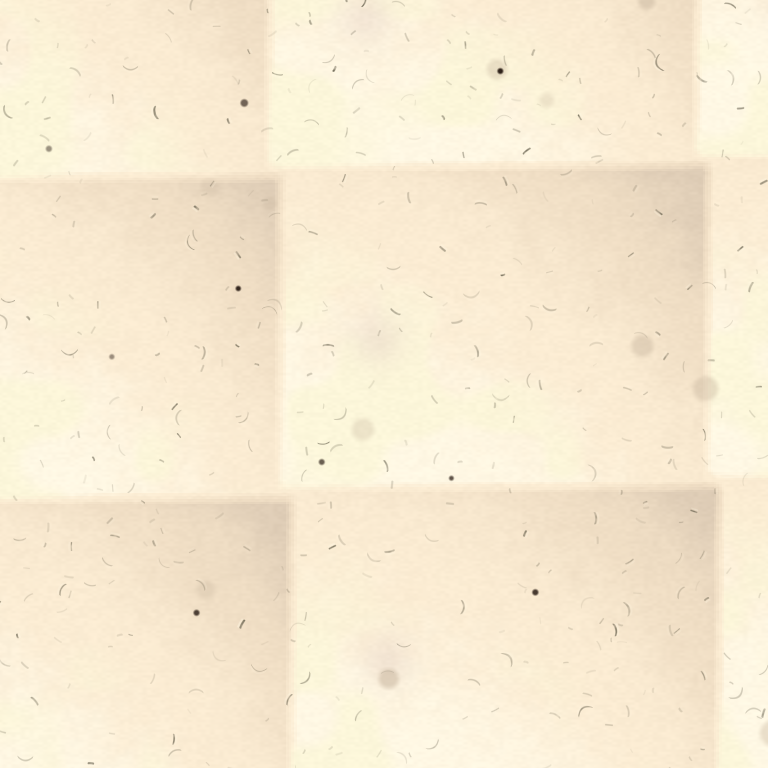
Give the GLSL for this texture, as a WebGL 2 fragment shader.

```glsl
#version 300 es
precision highp float;
// Cream mosaic of overlapping microscope fields: each tile repeats one uneven
// lighting gradient on a slightly stepped lattice. Soft discs, hair-like flecks
// and dark dots are scattered over it with jittered grids.

uniform vec2 u_resolution;
out vec4 outColor;

const vec2 TILE = vec2(0.557, 0.418);
const vec2 ORIGIN = vec2(0.365, 0.216);   // top left corner of the central tile
const vec2 STEP = vec2(0.0143, -0.0155);  // x slip per row, y slip per column

const vec3 BRIGHT = vec3(1.0, 0.972, 0.895);
const vec3 CREAM = vec3(0.984, 0.924, 0.825);
const vec3 SAND = vec3(0.94, 0.87, 0.77);
const vec3 SHADOW = vec3(0.87, 0.80, 0.712);
const vec3 YELLOWISH = vec3(0.985, 0.965, 0.845);
const vec3 SMUDGE = vec3(0.91, 0.84, 0.79);
const vec3 DISC = vec3(0.78, 0.71, 0.62);
const vec3 FLECK = vec3(0.36, 0.34, 0.27);
const vec3 DOT = vec3(0.17, 0.12, 0.09);

float hash(vec2 p) {
  vec3 h = fract(vec3(p.xyx) * 0.1031);
  h += dot(h, h.yzx + 33.33);
  return fract((h.x + h.y) * h.z);
}

vec2 hash2(vec2 p) {
  return vec2(hash(p + 17.3), hash(p + 71.9));
}

float noise(vec2 p) {
  vec2 i = floor(p), f = fract(p);
  f = f * f * (3.0 - 2.0 * f);
  return mix(mix(hash(i), hash(i + vec2(1, 0)), f.x),
             mix(hash(i + vec2(0, 1)), hash(i + vec2(1, 1)), f.x), f.y);
}

// Tile coordinates from 0 to 1, rightwards and downwards, with the tile index
vec4 tileAt(vec2 p) {
  vec2 d = p - ORIGIN;
  float row = floor((d.y - STEP.y * d.x / TILE.x) / TILE.y);
  float column = floor((d.x - STEP.x * row) / TILE.x);
  row = floor((d.y - STEP.y * column) / TILE.y);
  vec2 id = vec2(column, row);
  return vec4((d - STEP * id.yx) / TILE - id, id);
}

// Darkness of the lighting in x, strength of the repeated smudge in y
vec2 lighting(vec2 p) {
  vec4 t = tileAt(p);
  float right = clamp(t.x, 0.0, 1.0), top = clamp(1.0 - t.y, 0.0, 1.0);
  float shade = 0.42 * pow(top, 1.3) + 0.45 * pow(right, 2.5) + 0.2 * right * top;
  shade += 0.08 * exp(-t.y * 45.0) + 0.06 * (hash(t.zw + 5.0) - 0.5);
  vec2 d = (t.xy - vec2(0.225, 0.54)) * TILE;
  return vec2(shade, exp(-dot(d, d) / 0.0011));
}

// Box blur that softens the seams between tiles
vec2 softLighting(vec2 p, float radius) {
  vec2 sum = vec2(0.0);
  for (int i = 0; i < 25; i++)
    sum += lighting(p + radius * (vec2(i % 5, i / 5) * 0.5 - 1.0));
  return sum / 25.0;
}

vec3 ramp(float s) {
  vec3 c = mix(BRIGHT, CREAM, smoothstep(0.05, 0.38, s));
  c = mix(c, SAND, smoothstep(0.38, 0.72, s));
  return mix(c, SHADOW, smoothstep(0.68, 1.05, s));
}

// Coverage of round spots, one at most in each cell of a jittered grid
float spots(vec2 p, float cells, float chance, float radius, float blur, float seed) {
  float cover = 0.0;
  vec2 base = floor(p * cells);
  for (int i = 0; i < 9; i++) {
    vec2 id = base + vec2(i % 3, i / 3) - 1.0;
    float size = radius * mix(0.65, 1.2, hash(id + seed + 3.0));
    float d = length(p - (id + hash2(id + seed)) / cells) - size;
    float on = step(hash(id + seed + 9.0), chance);
    cover = max(cover, on * (1.0 - smoothstep(-blur, blur, d)) * mix(0.4, 1.0, hash(id + seed + 6.0)));
  }
  return cover;
}

// Short bent strokes: dark core in x, pale flank in y
vec2 flecks(vec2 p, float cells, float chance, float seed, float pixel) {
  vec2 cover = vec2(0.0);
  vec2 base = floor(p * cells);
  for (int i = 0; i < 9; i++) {
    vec2 id = base + vec2(i % 3, i / 3) - 1.0;
    vec2 r = hash2(id + seed + 40.0);
    float a = r.x * 6.2832;
    vec2 d = p - (id + hash2(id + seed)) / cells;
    d = vec2(d.x * cos(a) + d.y * sin(a), d.y * cos(a) - d.x * sin(a));
    d.y += (r.y - 0.5) * 110.0 * d.x * d.x;
    float along = max(abs(d.x) - mix(0.002, 0.010, r.y * r.y), 0.0);
    float width = mix(0.0006, 0.0014, hash(id + seed + 8.0));
    float core = length(vec2(along, d.y)) - width;
    float flank = length(vec2(along, d.y - 0.003)) - width;
    float on = step(hash(id + seed + 21.0), chance) * mix(0.2, 0.85, hash(id + seed + 13.0));
    cover = max(cover, on * (1.0 - smoothstep(-pixel, pixel, vec2(core, flank))));
  }
  return cover;
}

void main() {
  vec2 p = gl_FragCoord.xy / u_resolution;
  p.y = 1.0 - p.y;
  float pixel = 0.8 / min(u_resolution.x, u_resolution.y);

  // Tiled lighting with faint mottling and grain
  vec2 light = softLighting(p, 0.007);
  float mottle = noise(p * 32.0) + 0.7 * noise(p * 95.0) - 0.85;
  float grain = noise(p * vec2(170.0, 310.0)) - 0.5;
  vec3 color = ramp(light.x + 0.08 * mottle);
  float yellow = smoothstep(0.42, 0.68, noise(p * 15.0 + 4.0)) * (1.0 - smoothstep(0.15, 0.42, light.x));
  color = mix(color, YELLOWISH, 0.8 * yellow);
  color = mix(color, SMUDGE, 0.5 * light.y) + 0.022 * grain;

  // Out-of-focus discs, then flecks and sharp dots
  color = mix(color, DISC, 0.55 * spots(p, 6.0, 0.36, 0.014, 0.005, 31.0));
  vec2 fleck = flecks(p, 22.0, 0.3, 11.0, pixel) * mix(0.45, 1.0, noise(p * 260.0));
  vec2 faint = flecks(p, 30.0, 0.3, 57.0, pixel) * 0.35;
  color = mix(color, BRIGHT, 0.6 * max(fleck.y, faint.y));
  color = mix(color, FLECK, max(fleck.x, faint.x));
  color = mix(color, DOT, spots(p, 9.0, 0.14, 0.0042, 0.0008 + pixel, 83.0));
  outColor = vec4(clamp(color, 0.0, 1.0), 1.0);
}
```
